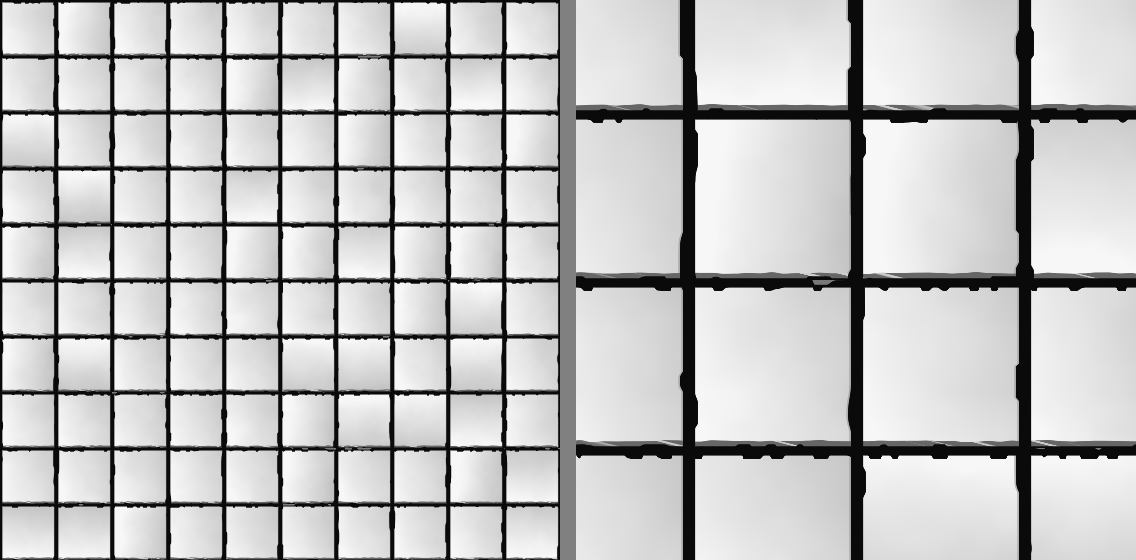
Left, the full canvas; right, a detail of the centre.
Give the GLSL for this pattern, as a WebGL 2 fragment shader.

```glsl
#version 300 es
precision highp float;
// A ten by ten wall of pale square tiles parted by black, ragged joints.
// Each tile hashes its own gradient direction, edge chips and soft clouding;
// cell indices stay within the grid, so opposite borders continue each other.

uniform vec2 u_resolution;
out vec4 fragColor;

const float GRID = 10.0;
const vec3 JOINT_BLACK = vec3(0.035, 0.038, 0.036);
const vec3 BEVEL_DARK = vec3(0.40);
const vec3 BEVEL_LIGHT = vec3(0.80);
const vec3 SPILL_GREY = vec3(0.47);

// Tile bounds inside a unit cell
const vec2 TILE_MIN = vec2(0.043, 0.010);
const vec2 TILE_MAX = vec2(0.970, 0.955);

// Integer hash of a lattice point and a seed, from 0 to 1
float hash(vec2 p, float seed) {
    uvec3 v = uvec3(ivec3(vec3(p, seed))) * uvec3(1597u, 3571u, 7919u);
    uint h = (v.x ^ (v.y << 7) ^ (v.z << 13)) * 747796405u + 2891336453u;
    h = ((h >> ((h >> 28) + 4u)) ^ h) * 277803737u;
    h = (h >> 15) ^ h;
    return float(h & 65535u) / 65535.0;
}

// Smooth value noise
float noise(vec2 p, float seed) {
    vec2 i = floor(p);
    vec2 f = fract(p);
    f = f * f * (3.0 - 2.0 * f);
    float low = mix(hash(i, seed), hash(i + vec2(1, 0), seed), f.x);
    float high = mix(hash(i + vec2(0, 1), seed), hash(i + vec2(1, 1), seed), f.x);
    return mix(low, high, f.y);
}

// Flat-bottomed notches along an edge
float chips(float along, float frequency, float threshold, float seed) {
    float n = noise(vec2(along * frequency, 0.5), seed);
    return smoothstep(threshold, threshold + 0.12, n);
}

// Antialiased step, filled where the distance is positive
float fill(float d, float pixel) {
    return smoothstep(-0.5 * pixel, 0.5 * pixel, d);
}

// Brightness slope across a tile: mostly diagonal, sometimes straight
vec2 slope(float pick) {
    if (pick < 0.68) return vec2(-0.15, -0.06);
    if (pick < 0.79) return vec2(-0.24, 0.02);
    if (pick < 0.90) return vec2(-0.01, 0.21);
    return vec2(-0.02, -0.21);
}

// Shaded tile face with faint clouding
vec3 tileFace(vec2 f, vec2 cell, float seed) {
    float tone = 0.885 + dot(slope(hash(cell, 3.0)), f - 0.5);
    tone += 0.03 * (noise(f * 3.0, seed + 11.0) - 0.5);
    tone += 0.012 * (noise(f * 9.0, seed + 12.0) - 0.5);
    tone += 0.02 * (hash(cell, 5.0) - 0.5);
    return vec3(min(tone, 0.97));
}

void main() {
    vec2 p = gl_FragCoord.xy / u_resolution * GRID;
    vec2 cell = floor(p);
    vec2 f = fract(p);
    float pixel = GRID / min(u_resolution.x, u_resolution.y);
    float seed = 20.0 * (cell.x + GRID * cell.y) + 100.0;

    // Worn distances to the four edges, positive inside the tile
    float left = f.x - TILE_MIN.x - 0.016 * chips(f.y, 5.0, 0.62, seed);
    float right = TILE_MAX.x - f.x - 0.018 * chips(f.y, 5.0, 0.60, seed + 1.0);
    float top = TILE_MAX.y - f.y - 0.020 * chips(f.x, 17.0, 0.58, seed + 2.0);
    float bottom = f.y - TILE_MIN.y - 0.012 * chips(f.x, 12.0, 0.65, seed + 3.0);
    float inside = min(min(left, right), min(top, bottom));

    vec3 color = tileFace(f, cell, seed);

    // Thin grey rim on the right side
    float rim = 1.0 - fill(right - 0.010, pixel);
    color = mix(color, vec3(0.62), 0.7 * rim);

    // Grey bevel along the foot, broken by pale streaks
    float foot = 0.032 + 0.014 * (noise(vec2(f.x * 14.0, 0.5), seed + 4.0) - 0.5);
    float bevel = 1.0 - fill(f.y - TILE_MIN.y - foot, pixel);
    float streak = chips(f.x + 4.0 * f.y, 13.0, 0.66, seed + 5.0);
    color = mix(color, mix(BEVEL_DARK, BEVEL_LIGHT, streak), bevel);

    color = mix(JOINT_BLACK, color, fill(inside, pixel));

    // A few crumbs hang from the tile above into the joint
    float crumbly = step(0.88, hash(cell, 7.0));
    float crumb = 0.028 * chips(f.x, 9.0, 0.60, seed + 6.0);
    float spill = crumbly * fill(f.y - 1.0 + crumb, pixel) * step(0.001, crumb);
    color = mix(color, SPILL_GREY, spill);

    fragColor = vec4(color, 1.0);
}
```
